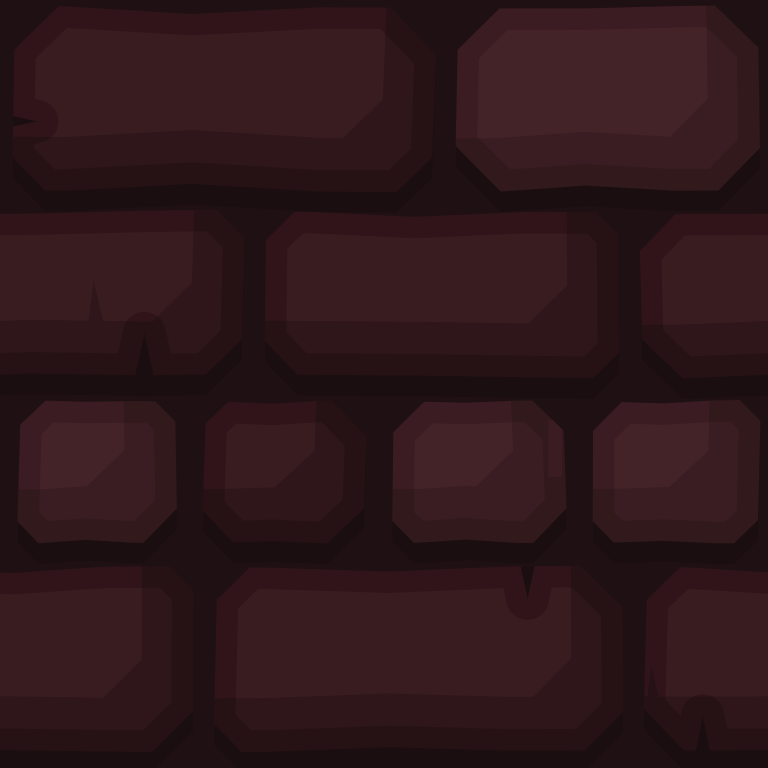
Give the GLSL for this texture, as a Shadertoy shader.

```glsl
// Dark red stone brick wall: four courses of chamfered, cracked blocks with flat cel shading.

vec4 hash4(float n) {
    return fract(sin(n * vec4(12.99, 78.23, 37.72, 53.17)) * 4375.85);
}

float cover(float d) {
    return clamp(0.5 - d * iResolution.y, 0.0, 1.0);
}

// Signed distances to the slightly skewed left, right, bottom and top edges
vec4 brickEdges(vec2 p, vec2 halfSize, float id) {
    vec4 tilt = hash4(id) - 0.5;
    vec2 bend = hash4(id + 31.0).xy * 0.07;
    float dent = max(0.0, 0.6 * halfSize.x - abs(p.x + 0.15 * halfSize.x));
    vec4 e = vec4(-p.x, p.x, -p.y, p.y) - halfSize.xxyy;
    return e + tilt * vec4(0.08, 0.08, 0.03, 0.03) * p.yyxx + vec4(0.0, 0.0, bend * dent);
}

// Four edges joined by four uneven corner cuts
float chamferedBlock(vec4 e, float height, float id) {
    vec4 cut = height * mix(vec4(0.13), vec4(0.27), hash4(id + 7.0));
    vec4 corner = (e.xyxy + e.zzww + cut) * 0.7071;
    vec4 m = max(e, corner);
    return max(max(m.x, m.y), max(m.z, m.w));
}

// Signed distance to a short wedge that opens from its tip along dir
float wedge(vec2 p, vec2 tip, vec2 dir, float slope, float reach) {
    vec2 q = p - tip;
    q.x = fract(q.x + 0.5) - 0.5;
    q = vec2(abs(q.x * dir.y - q.y * dir.x), dot(q, dir));
    if (q.y > reach) return 1.0;
    vec2 side = normalize(vec2(slope, 1.0));
    float d = length(q - side * max(dot(q, side), 0.0));
    return q.x * side.y < q.y * side.x ? -d : d;
}

void mainImage(out vec4 fragColor, in vec2 fragCoord) {
    vec2 uv = fragCoord / iResolution.y;
    vec3 color = vec3(0.122, 0.066, 0.075); // mortar

    // Vertical joints and bottom/top heights of each course
    vec4 joints[4] = vec4[4](vec4(0.003, 0.580, 0.0, 0.0), vec4(0.331, 0.820, 0.0, 0.0),
                             vec4(0.0065, 0.2475, 0.4935, 0.754), vec4(0.266, 0.8255, 0.0, 0.0));
    vec2 heights[4] = vec2[4](vec2(0.751, 0.991), vec2(0.510, 0.724),
                              vec2(0.293, 0.478), vec2(0.022, 0.262));

    // Cracks that cut through block rims
    float cracks = min(
        min(wedge(uv, vec2(0.048, 0.842), vec2(-1.0, 0.0), 0.22, 0.052),
            wedge(uv, vec2(0.188, 0.566), vec2(0.0, -1.0), 0.22, 0.06)),
        min(wedge(uv, vec2(0.687, 0.221), vec2(0.0, 1.0), 0.22, 0.052),
            wedge(uv, vec2(0.915, 0.068), vec2(0.0, -1.0), 0.2, 0.06)));

    // Thin spikes of shade that climb into the lit faces
    float spikes = min(wedge(uv, vec2(0.122, 0.635), vec2(0.05, -1.0), 0.18, 0.06),
                       wedge(uv, vec2(0.848, 0.134), vec2(0.05, -1.0), 0.18, 0.06));

    for (int row = 0; row < 4; row++) {
        bool small = row == 2;
        int count = small ? 4 : 2;
        for (int i = 0; i < count; i++) {
            float id = float(row * 4 + i) + 1.0;
            float left = joints[row][i];
            float right = i + 1 < count ? joints[row][i + 1] : joints[row][0] + 1.0;
            float height = heights[row].y - heights[row].x;
            vec2 center = vec2(left + right, heights[row].x + heights[row].y) * 0.5;
            vec2 halfSize = vec2((right - left) * 0.5 - (small ? 0.018 : 0.0145), height * 0.5);
            vec2 p = uv - center;
            p.x = fract(p.x + 0.5) - 0.5;

            // Drop shadow below the block
            vec4 e = brickEdges(p, halfSize, id);
            float block = chamferedBlock(e, height, id);
            vec4 shadowEdges = brickEdges(p + vec2(0.0, 0.027), halfSize, id);
            float shadow = min(block, chamferedBlock(shadowEdges, height, id));
            color = mix(color, vec3(0.106, 0.055, 0.063), cover(shadow));

            // Lit part: everything but a band along the right and the bottom
            block = max(block, -cracks);
            vec2 band = e.yz + vec2(0.067, 0.07);
            float lit = max(max(band.x, band.y), (band.x + band.y + 0.05) * 0.7071);
            lit = max(lit, -spikes);
            if (small && i == 2) { // lit chip on the right edge
                vec2 chip = abs(uv - vec2(0.723, 0.416)) - vec2(0.009, 0.037);
                lit = min(lit, max(chip.x, chip.y));
            }

            // Four flat tones: rim and face, each shaded or lit
            float face = cover(block + 0.028);
            vec3 shadeTone = mix(vec3(0.150, 0.070, 0.079), vec3(0.181, 0.086, 0.101), face);
            vec3 litTone = mix(vec3(0.190, 0.080, 0.101), vec3(0.225, 0.110, 0.126), face);
            vec3 stone = mix(shadeTone, litTone, cover(lit));
            bool pale = row == 0 && i == 1 || small && i != 1;
            if (pale) stone += vec3(0.043, 0.028, 0.031);
            color = mix(color, stone, cover(block));
        }
    }
    fragColor = vec4(color, 1.0);
}
```
